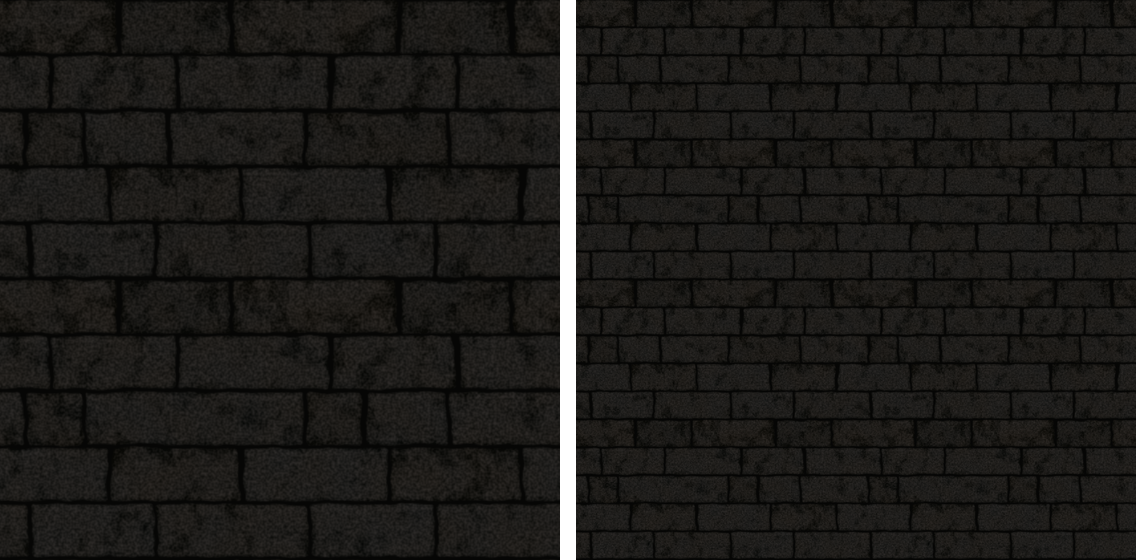
Left: one tile. Right: repeated 2 by 2.
Reproduce this texture procedurally as a WebGL 2 fragment shader.

```glsl
#version 300 es
precision highp float;
// Dark, weathered stone wall: ten courses of uneven blocks with thin black joints.

#define ROWS 10.0
#define JOINT 0.0030      // half width of a joint
#define CORNER 0.008      // corner radius of a block
#define WOBBLE 0.0045     // waviness of the joints
#define SLANT 0.012       // lean of the upright joints
#define GRAIN 0.62        // strength of the fine grain
#define STAIN 0.55        // strength of the dark stains
#define BRIGHTNESS 0.68   // mean tone of a block

uniform vec2 u_resolution;
out vec4 outColor;

const vec3 JOINT_COLOR = vec3(0.022, 0.022, 0.018);
const vec3 STONE_DARK = vec3(0.05, 0.05, 0.04);
const vec3 STONE_PALE = vec3(0.15, 0.14, 0.13);

// Upright joints of five courses, as fractions of half the width.
// The third value is an extra joint, used in the third course only.
const vec3 JOINTS[5] = vec3[5](
  vec3(0.424, 0.826, 0.0), vec3(0.182, 0.633, 0.0), vec3(0.091, 0.604, 0.300),
  vec3(0.391, 0.862, 0.0), vec3(0.107, 0.557, 0.0));

vec2 hash2(vec2 p) {
  vec3 q = fract(p.xyx * vec3(0.1031, 0.1030, 0.0973));
  q += dot(q, q.yzx + 33.33);
  return fract((q.xx + q.yz) * q.zy);
}

// Gradient noise that wraps after the given number of cells per unit.
float noise(vec2 uv, vec2 cells) {
  vec2 p = uv * cells, i = floor(p), f = p - i;
  vec2 s = f * f * f * (f * (f * 6.0 - 15.0) + 10.0);
  vec4 v;
  for (int n = 0; n < 4; n++) {
    vec2 corner = vec2(n & 1, n >> 1);
    float a = 6.2832 * hash2(mod(i + corner, cells) + cells).x;
    v[n] = dot(vec2(cos(a), sin(a)), f - corner);
  }
  return mix(mix(v.x, v.y, s.x), mix(v.z, v.w, s.x), s.y);
}

float fbm(vec2 uv, vec2 cells) {
  float sum = 0.0, amp = 1.0;
  for (int n = 0; n < 4; n++) {
    sum += amp * noise(uv, cells);
    cells *= 2.0;
    amp *= 0.6;
  }
  return sum;
}

void main() {
  vec2 uv = gl_FragCoord.xy / u_resolution;
  vec2 halfUv = uv * 2.0;   // most features recur twice each way
  float aa = 0.7 / u_resolution.y;

  // Bend the joints.
  vec2 bend = vec2(noise(halfUv, vec2(9.0, 19.0)), noise(halfUv, vec2(7.0, 5.0)));
  bend += 0.5 * vec2(noise(uv, vec2(43.0)), noise(uv, vec2(37.0)));
  vec2 wall = uv + WOBBLE * bend;

  // Course, counted from the top.
  float t = fract(1.002 - wall.y) * ROWS;
  float row = floor(t), down = t - row;
  int course = int(row) % 5;

  // Nearest upright joints to the left and right, across the wrap.
  float left = 1.0, right = 1.0;
  vec2 block = vec2(0.0);
  for (int n = 0; n < 6; n++) {
    int side = n / 3, k = n % 3;
    bool absent = k == 2 && (course != 2 || (row < 5.0 && side == 1));
    absent = absent || (row > 6.5 && course == 2 && k == 1 && side == 0);
    if (absent) continue;
    vec2 rnd = hash2(vec2(float(n) + 3.0, row + 11.0));
    float x = 0.5 * (float(side) + JOINTS[course][k]) + SLANT * (rnd.x - 0.5) * (down - 0.5);
    float gap = 0.0035 * rnd.y * rnd.y * (1.2 - down);
    float d = fract(wall.x - x);
    if (d - gap < left) {
      left = d - gap;
      block = vec2(float(k), float(course));
    }
    right = min(right, 1.0 - d - gap);
  }

  // Depth inside a rounded block.
  vec2 rnd = hash2(block * 7.0 + 5.0);
  vec2 size = 0.5 * vec2(left + right, 1.0 / ROWS);
  vec2 c = vec2(left - size.x, (down - 0.5) / ROWS + 0.0025 * (rnd.y - 0.5));
  vec2 q = abs(c) - size + CORNER;
  float inset = CORNER - length(max(q, 0.0)) - min(max(q.x, q.y), 0.0);
  float edge = JOINT + 0.0016 * fbm(uv, vec2(31.0));
  float stone = smoothstep(edge - 0.001 - aa, edge + 0.0018 + aa, inset);

  // Stains, grain and worn rims.
  float blotch = fbm(halfUv, vec2(11.0, 9.0)) + 0.5 * fbm(uv, vec2(13.0, 10.0));
  float stain = smoothstep(0.0, 0.75, blotch + 0.45 * (rnd.x - 0.45));
  float grain = noise(uv, vec2(211.0)) + 0.7 * noise(uv, vec2(113.0));
  float tone = BRIGHTNESS + 0.16 * (rnd.y - 0.5) + 0.10 * fbm(uv, vec2(24.0));
  tone += GRAIN * grain - STAIN * stain;
  tone -= 0.28 * (1.0 - smoothstep(edge, edge + 0.011, inset));
  tone += 0.12 * smoothstep(0.010, 0.004, abs(c.y + size.y - 0.008)) * (1.0 - stain);

  // Faint warm and cool tints.
  vec3 color = mix(STONE_DARK, STONE_PALE, clamp(tone, -0.2, 1.25));
  color += vec3(0.006, 0.0, -0.006) * (rnd.x - 0.5 + noise(uv, vec2(17.0)));
  outColor = vec4(mix(JOINT_COLOR, color, stone), 1.0);
}
```
